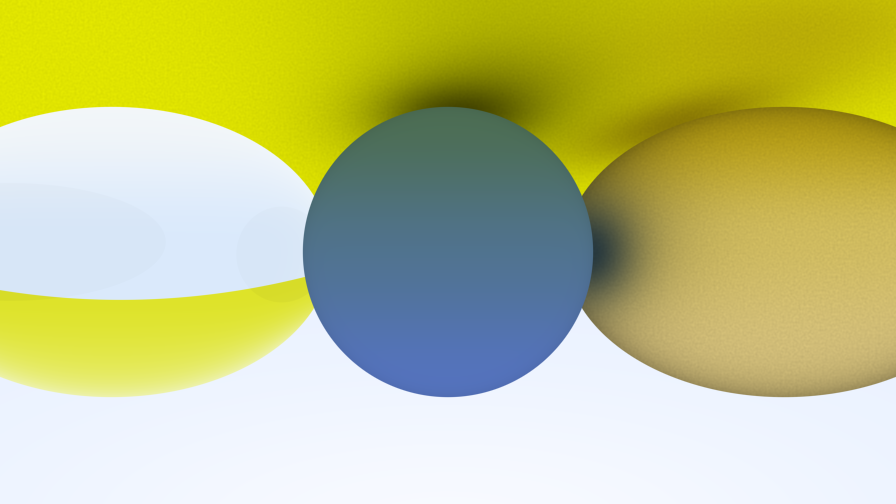
Reproduce this background procedurally as a WebGL 2 fragment shader.

```glsl
#version 300 es
precision highp float;

uniform vec2 u_resolution;
out vec4 outColor;

const float BALL_RADIUS = 0.288;
const vec2 SIDE_RADII = vec2(0.435, 0.288);
const vec2 SIDE_CENTER = vec2(0.667, 0.0);

vec2 hashGradient(vec2 cell) {
    vec2 h = vec2(dot(cell, vec2(127.1, 311.7)), dot(cell, vec2(269.5, 183.3)));
    return fract(sin(h) * 43758.5) * 2.0 - 1.0;
}

float gradientNoise(vec2 p) {
    vec2 i = floor(p), f = fract(p);
    vec2 u = f * f * f * (f * (f * 6.0 - 15.0) + 10.0);
    vec2 e = vec2(0.0, 1.0);
    float a = dot(hashGradient(i), f);
    float b = dot(hashGradient(i + e.yx), f - e.yx);
    float c = dot(hashGradient(i + e.xy), f - e.xy);
    float d = dot(hashGradient(i + e.yy), f - e.yy);
    return mix(mix(a, b, u.x), mix(c, d, u.x), u.y);
}

// Approximate signed distance to an ellipse centred on the origin
float ellipseDistance(vec2 p, vec2 radii) {
    float k = length(p / radii);
    return k * (k - 1.0) / max(length(p / (radii * radii)), 1e-4);
}

float coverage(float dist, float pixel) {
    return smoothstep(0.75 * pixel, -0.75 * pixel, dist);
}

// Soft elliptical falloff, slanted by a slope
float softBlob(vec2 p, vec2 center, vec2 size, float slope) {
    vec2 q = p - center;
    q.y -= slope * q.x;
    q /= size;
    return exp(-dot(q, q));
}

vec3 skyColor(vec2 p) {
    float glow = softBlob(p, vec2(0.0, -0.55), vec2(0.85, 0.3), 0.0);
    return mix(vec3(0.915, 0.945, 1.0), vec3(0.97, 0.98, 1.0), glow);
}

vec3 floorColor(vec2 p, float grain) {
    vec3 color = vec3(0.88, 0.895, 0.0);
    // Wide shade first, then the contact shadows
    color *= 1.0 - 0.19 * softBlob(p, vec2(0.12, 0.5), vec2(0.42, 0.24), 0.0);
    color = mix(color, vec3(0.68, 0.61, 0.03), 0.75 * softBlob(p, vec2(0.68, 0.43), vec2(0.42, 0.15), 0.12));
    color = mix(color, vec3(0.44, 0.35, 0.02), 0.72 * softBlob(p, vec2(0.46, 0.255), vec2(0.2, 0.06), 0.25));
    color *= 1.0 - 0.4 * softBlob(p, vec2(0.05, 0.29), vec2(0.24, 0.11), 0.1);
    color *= 1.0 - 0.5 * softBlob(p, vec2(0.02, 0.27), vec2(0.13, 0.055), 0.0);
    return color * (1.0 + 0.05 * grain);
}

vec3 glassColor(vec2 p, float dist, float pixel) {
    float rim = exp(dist / 0.035);
    vec3 sky = mix(vec3(0.855, 0.915, 0.985), vec3(0.945, 0.96, 0.975), smoothstep(0.02, 0.28, p.y));
    // Faint inner reflections
    float left = coverage(ellipseDistance(p - vec2(-0.87, 0.02), vec2(0.31, 0.117)), pixel);
    float right = coverage(ellipseDistance(p - vec2(-0.33, -0.005), vec2(0.09, 0.095)), pixel);
    float reflection = max(left, right);
    sky *= 1.0 - 0.016 * reflection;
    sky = mix(sky, vec3(0.95, 0.97, 0.98), 0.6 * rim);

    vec3 yellow = mix(vec3(0.87, 0.89, 0.16), vec3(0.89, 0.91, 0.3), smoothstep(-0.08, -0.28, p.y));
    yellow *= 1.0 - 0.03 * reflection;
    yellow = mix(yellow, vec3(0.94, 0.96, 0.8), 0.75 * rim * smoothstep(-0.05, -0.2, p.y));

    float dx = p.x + 0.65;
    float horizon = -0.095 + 0.34 * dx * dx;
    return mix(sky, yellow, coverage(p.y - horizon, pixel));
}

vec3 matteColor(vec2 p, float dist, float grain) {
    vec3 color = mix(vec3(0.83, 0.75, 0.48), vec3(0.81, 0.73, 0.36), smoothstep(-0.22, 0.08, p.y));
    color = mix(color, vec3(0.73, 0.63, 0.07), smoothstep(0.03, 0.27, p.y));
    color *= 1.0 - 0.28 * exp(dist / 0.035);
    color *= 1.0 - 0.25 * softBlob(p, vec2(0.27, 0.06), vec2(0.2, 0.2), 0.0);
    float contact = softBlob(p, vec2(0.275, 0.0), vec2(0.095, 0.1), 0.0);
    color = mix(color, vec3(0.14, 0.21, 0.24), contact);
    return color * (1.0 + 0.06 * grain);
}

vec3 ballColor(vec2 p, float dist) {
    vec3 color = mix(vec3(0.33, 0.45, 0.74), vec3(0.315, 0.45, 0.56), smoothstep(-0.27, 0.03, p.y));
    color = mix(color, vec3(0.3, 0.43, 0.33), smoothstep(-0.03, 0.28, p.y));
    return color * (1.0 - 0.06 * exp(dist / 0.012));
}

void main() {
    vec2 p = (gl_FragCoord.xy - 0.5 * u_resolution) / u_resolution.y;
    float pixel = 1.0 / u_resolution.y;
    float grain = gradientNoise(p * 190.0);

    vec3 color = mix(floorColor(p, grain), skyColor(p), coverage(p.y, pixel));

    float glass = ellipseDistance(p + SIDE_CENTER, SIDE_RADII);
    color = mix(color, glassColor(p, glass, pixel), coverage(glass, pixel));

    float matte = ellipseDistance(p - SIDE_CENTER, SIDE_RADII);
    color = mix(color, matteColor(p, matte, grain), coverage(matte, pixel));

    float ball = length(p) - BALL_RADIUS;
    color = mix(color, ballColor(p, ball), coverage(ball, pixel));

    outColor = vec4(color, 1.0);
}
```
